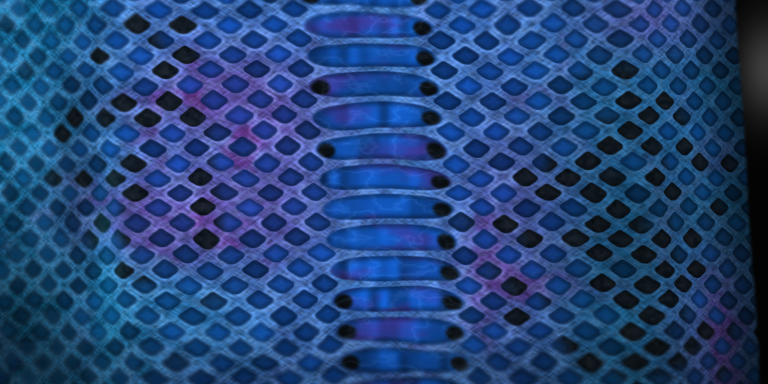
Reproduce this texture procedurally as a Shadertoy shader.

```glsl
// Dyed snake skin: wide belly scales flanked by a lattice of small blue, teal and violet scales.

const float ROW_PITCH = 0.0798;
const float COLUMN_PITCH = 0.117;
const float FIRST_ROW = 0.935;
const float BELLY_HALF = 0.17;
const float LATTICE_START = 0.187;
const float CELL_HALF = 0.355;
const float CELL_TO_CANVAS = 0.066;
const float DARK_RATE = 0.72;

const vec3 CELL_BLUE = vec3(0.045, 0.205, 0.455);
const vec3 CELL_TEAL = vec3(0.03, 0.215, 0.35);
const vec3 CELL_VIOLET = vec3(0.135, 0.15, 0.42);
const vec3 BELLY_BLUE = vec3(0.05, 0.25, 0.54);
const vec3 RIDGE_BLUE = vec3(0.21, 0.38, 0.64);
const vec3 RIDGE_TEAL = vec3(0.08, 0.40, 0.57);
const vec3 RIDGE_VIOLET = vec3(0.37, 0.27, 0.59);
const vec3 MAGENTA = vec3(0.36, 0.09, 0.40);
const vec3 SPOT = vec3(0.035, 0.052, 0.065);
const vec3 HIGHLIGHT = vec3(0.50, 0.64, 0.82);

float hash(vec2 p) {
    vec3 q = fract(p.xyx * 0.1031);
    q += dot(q, q.yzx + 33.33);
    return fract((q.x + q.y) * q.z);
}

float noise(vec2 p) {
    vec2 i = floor(p), f = fract(p);
    f = f * f * (3.0 - 2.0 * f);
    return mix(mix(hash(i), hash(i + vec2(1, 0)), f.x),
               mix(hash(i + vec2(0, 1)), hash(i + vec2(1, 1)), f.x), f.y);
}

float fbm(vec2 p) {
    float sum = 0.0, gain = 0.5;
    for (int i = 0; i < 4; i++) {
        sum += gain * noise(p);
        p = mat2(1.6, 1.2, -1.2, 1.6) * p + 7.3;
        gain *= 0.5;
    }
    return sum;
}

float blob(vec2 p, float x, float y, float rx, float ry) {
    vec2 q = (p - vec2(x, y)) / vec2(rx, ry);
    return exp(-dot(q, q));
}

void mainImage(out vec4 fragColor, in vec2 fragCoord) {
    vec2 p = fragCoord / iResolution.xy * vec2(2, 1);
    vec2 wobble = vec2(noise(p * 9.0), noise(p * 9.0 + 31.0)) - 0.5;
    vec2 w = p + 0.012 * wobble;

    // Depth of field: soft toward the left, bottom and top
    float blur = 0.0025 + 0.008 * smoothstep(0.45, 0.0, p.x)
               + 0.006 * smoothstep(0.28, 0.0, p.y) + 0.003 * smoothstep(0.85, 1.0, p.y);
    float soft = max(blur, 1.0 / iResolution.y);

    // Belly scales along a slanted axis
    float across = w.x - 1.062 + 0.111 * w.y;
    float side = across < 0.0 ? -1.0 : 1.0;
    float rowPos = (w.y - FIRST_ROW) / ROW_PITCH;
    float t = across / BELLY_HALF;
    float arched = rowPos + 0.13 * min(t * t, 1.3) - 0.05;
    float row = floor(arched + 0.5);
    float rowY = arched - row;
    float belly = (length(vec2(t * t, rowY / 0.41)) - 1.0) * 0.033;

    // Side lattice, tightened where the skin curves away
    float reach = abs(across);
    float squeeze = 0.5 * max(reach - 0.7, 0.0);
    float u = (reach + squeeze - LATTICE_START) / COLUMN_PITCH;
    vec2 diagonal = vec2(u + rowPos, u - rowPos);
    vec2 id = floor(diagonal);
    vec2 q = diagonal - id - 0.5;
    float corner = 0.2 - 0.16 * clamp(q.x - q.y, -0.3, 1.0);
    vec2 box = abs(q) - CELL_HALF + corner;
    float cell = (length(max(box, 0.0)) + min(max(box.x, box.y), 0.0) - corner) * CELL_TO_CANVAS;
    if (id.x + id.y < -1.2) cell = 1.0;
    float d = min(cell, belly);
    float inside = smoothstep(soft, -soft, d);

    // Broad dye regions
    float cloud = fbm(p * 5.0);
    float teal = smoothstep(0.5, 0.08, p.x) + 0.65 * smoothstep(1.25, 1.65, p.x)
               + 0.5 * blob(p, 0.42, 0.22, 0.25, 0.25);
    teal = clamp(teal + (cloud - 0.47) * 0.9, 0.0, 1.0);
    float violet = blob(p, 0.6, 0.74, 0.26, 0.15) + blob(p, 0.38, 0.44, 0.2, 0.13)
                 + 0.7 * (blob(p, 0.7, 0.47, 0.2, 0.2) + blob(p, 1.33, 0.4, 0.15, 0.3)
                 + blob(p, 1.7, 0.96, 0.25, 0.12) + blob(p, 1.86, 0.12, 0.12, 0.25));
    violet = clamp(violet * (0.35 + 1.2 * cloud), 0.0, 1.0);
    vec3 scaleCol = mix(mix(CELL_BLUE, CELL_TEAL, teal), CELL_VIOLET, violet * 0.65);
    vec3 ridgeCol = mix(mix(RIDGE_BLUE, RIDGE_TEAL, teal), RIDGE_VIOLET, violet * 0.8);
    float stain = smoothstep(0.52, 0.72, fbm(p * 8.0 + 19.0));
    ridgeCol = mix(ridgeCol, MAGENTA, stain * (0.15 + 0.5 * violet));

    // Scale interiors with scattered dark scales and belly end spots
    float strandGain = 0.035;
    if (belly < cell) {
        strandGain = 0.1;
        scaleCol = mix(scaleCol, BELLY_BLUE, 0.65) * (0.75 + 0.6 * noise(vec2(p.x * 38.0, row * 5.0 + rowY)));
        scaleCol = mix(scaleCol, MAGENTA, 0.4 * smoothstep(0.45, 0.75, fbm(p * vec2(6, 14) + 4.0)));
        float spot = blob(vec2(t, rowY), side * 0.83, -0.05, 0.17, 0.3);
        float chosen = step(0.5, hash(vec2(row + 40.0, side * 9.0 + 20.0)));
        scaleCol = mix(scaleCol, SPOT, chosen * smoothstep(0.3, 0.75, spot));
    } else {
        float region = blob(p, 0.36, 0.8, 0.17, 0.35) + 0.7 * blob(p, 0.4, 0.4, 0.16, 0.12)
                     + blob(p, 1.58, 0.52, 0.22, 0.28) + blob(p, 1.72, 0.15, 0.25, 0.25);
        float dark = smoothstep(-0.05, 0.12, region * DARK_RATE - hash(id + side * 57.0));
        scaleCol *= 0.8 + 0.5 * hash(id + 91.0 + side * 13.0);
        scaleCol = mix(scaleCol, SPOT + 0.06 * noise(p * 90.0), dark * 0.92);
    }
    scaleCol *= 0.8 + 0.45 * smoothstep(0.0, -0.018, d);

    // Fibrous ridges and bright rims
    float strands = pow(1.0 - min(abs(fbm(w * vec2(16, 30)) - 0.47) * 4.0, 1.0), 5.0);
    float grain = noise(diagonal * vec2(4, 14)) + noise(diagonal * vec2(14, 4));
    ridgeCol = mix(ridgeCol * (0.68 + 0.34 * grain), HIGHLIGHT, 0.22 * strands);
    vec3 col = mix(ridgeCol, scaleCol, inside) + HIGHLIGHT * strandGain * strands * inside;
    float rim = (d - 0.004) / (0.003 + soft);
    col += HIGHLIGHT * 0.22 * exp(-rim * rim) * smoothstep(0.35, 0.75, noise(p * 24.0)) * smoothstep(1.95, 1.3, p.x);

    // Cyan fold and shaded borders
    col += vec3(0.0, 0.13, 0.15) * blob(p, 0.28, 0.35, 0.04, 0.22);
    col *= 1.0 - 0.5 * blob(p, 0.0, 0.12, 0.25, 0.32);
    col *= 1.0 - 0.28 * blob(p, 0.2, 0.62, 0.06, 0.25);
    col *= 1.0 - 0.3 * blob(p, 1.65, 0.35, 0.32, 0.45);
    col *= 0.72 + 0.28 * smoothstep(0.0, 0.22, p.y);

    // Dark backdrop beyond the right edge
    float edge = 1.98 - 0.065 * p.y + 0.006 * wobble.x;
    col *= mix(0.45, 1.0, smoothstep(0.0, 0.16, edge - p.x));
    vec3 backdrop = vec3(0.01) + 0.23 * blob(p, 2.0, 0.82, 0.08, 0.13);
    col = mix(col, backdrop, smoothstep(-0.008, 0.008, p.x - edge));
    fragColor = vec4(clamp(col, 0.0, 1.0), 1.0);
}
```
